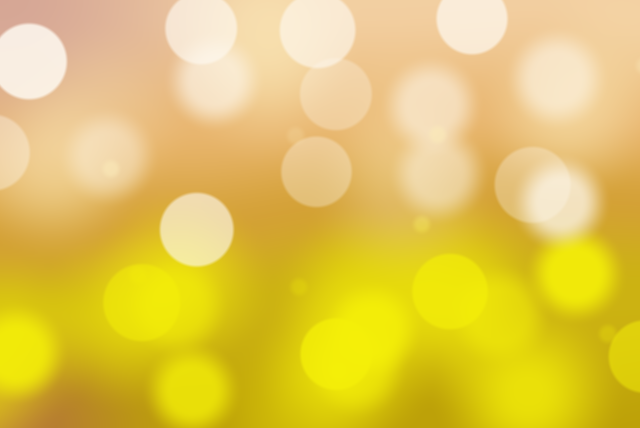
Give the GLSL for this background, as a WebGL 1 fragment shader.

```glsl
precision highp float;
// Warm bokeh: cream light discs over peach, melting into glowing yellow below.

uniform vec2 u_resolution;

#define DISC_RADIUS 0.086
#define HAZE_RADIUS 0.125
#define DOT_RADIUS 0.019
#define CRISP_EDGE 0.005
#define SOFT_EDGE 0.036
#define HAZE_EDGE 0.105
#define SCATTER 0.2
#define MAX_DISCS 12
#define CREAM vec3(0.995, 0.975, 0.94)
#define PALE vec3(0.98, 0.91, 0.72)
#define YELLOW vec3(0.96, 0.94, 0.03)

vec2 hash2(vec2 p) {
  vec3 q = fract(p.xyx * vec3(0.1031, 0.1030, 0.0973));
  q += dot(q, q.yzx + 33.33);
  return fract((q.xx + q.yz) * q.zy);
}

float valueNoise(vec2 p) {
  vec2 cell = floor(p);
  vec2 f = fract(p);
  f = f * f * (3.0 - 2.0 * f);
  float bottom = mix(hash2(cell).x, hash2(cell + vec2(1.0, 0.0)).x, f.x);
  float top = mix(hash2(cell + vec2(0.0, 1.0)).x, hash2(cell + 1.0).x, f.x);
  return mix(bottom, top, f.y);
}

// Blurred backdrop: olive gold, amber, then peach, with tinted corners.
vec3 backdrop(vec2 p, float aspect) {
  float x = p.x / aspect;
  float y = p.y + 0.12 * (valueNoise(p * 2.3 + 4.0) - 0.5);
  vec3 col = mix(vec3(0.74, 0.63, 0.03), vec3(0.80, 0.70, 0.07),
                 smoothstep(0.0, 0.28, y));
  col = mix(col, vec3(0.83, 0.63, 0.21), smoothstep(0.28, 0.50, y));
  col = mix(col, vec3(0.91, 0.71, 0.43), smoothstep(0.46, 0.70, y));
  col = mix(col, vec3(0.95, 0.81, 0.63), smoothstep(0.64, 0.98, y));
  float pinkCorner = 1.0 - smoothstep(0.0, 0.45, length(vec2(x, 1.0 - p.y)));
  float brownCorner = 1.0 - smoothstep(0.0, 0.32, length(vec2(x, p.y)));
  col = mix(col, vec3(0.80, 0.60, 0.57), 0.75 * pinkCorner);
  return mix(col, vec3(0.70, 0.42, 0.27), 0.8 * brownCorner);
}

// Evenly spread, jittered discs inside the height range "band".
vec3 discLayer(vec3 col, vec2 p, float aspect, float seed, int count,
               vec2 band, float radius, float edge, vec2 opacity, vec3 tint) {
  vec2 start = hash2(vec2(seed, seed + 5.0));
  edge = max(edge, 1.0 / u_resolution.y);
  for (int i = 0; i < MAX_DISCS; i++) {
    if (i >= count) break;
    float n = float(i);
    vec2 jitter = hash2(vec2(n + 1.0, seed * 3.7)) - 0.5;
    vec2 look = hash2(vec2(n * 2.3 + 9.0, seed + 17.0));
    vec2 spot = fract(start + n * vec2(0.7549, 0.5698));
    vec2 center = vec2(spot.x * aspect, mix(band.x, band.y, spot.y));
    center += jitter * SCATTER * vec2(1.0, 0.5);
    float d = length(p - center) - radius * mix(0.95, 1.05, look.y);
    float cover = 1.0 - smoothstep(-edge, edge, d);
    col = mix(col, tint, cover * mix(opacity.x, opacity.y, look.x));
  }
  return col;
}

void main() {
  vec2 p = gl_FragCoord.xy / u_resolution.y;
  float aspect = u_resolution.x / u_resolution.y;
  vec3 col = backdrop(p, aspect);

  // Wide haze
  col = discLayer(col, p, aspect, 3.0, 10, vec2(0.02, 0.42),
                  HAZE_RADIUS, HAZE_EDGE, vec2(0.35, 0.8), YELLOW);
  col = discLayer(col, p, aspect, 8.0, 8, vec2(0.52, 0.98),
                  HAZE_RADIUS, HAZE_EDGE, vec2(0.2, 0.55), PALE);

  // Defocused glows
  col = discLayer(col, p, aspect, 12.0, 7, vec2(0.04, 0.38),
                  DISC_RADIUS, SOFT_EDGE, vec2(0.4, 0.9), YELLOW);
  col = discLayer(col, p, aspect, 21.0, 6, vec2(0.46, 0.86),
                  DISC_RADIUS, SOFT_EDGE, vec2(0.35, 0.95), CREAM);

  // Crisp discs
  col = discLayer(col, p, aspect, 27.0, 4, vec2(0.10, 0.38),
                  DISC_RADIUS, CRISP_EDGE, vec2(0.35, 0.8), YELLOW);
  col = discLayer(col, p, aspect, 34.0, 9, vec2(0.42, 1.0),
                  DISC_RADIUS, CRISP_EDGE, vec2(0.25, 1.0), CREAM);

  // Small sparks
  vec3 sparkTint = mix(YELLOW, PALE, smoothstep(0.35, 0.6, p.y));
  col = discLayer(col, p, aspect, 41.0, 9, vec2(0.1, 0.92),
                  DOT_RADIUS, 0.009, vec2(0.2, 0.75), sparkTint);

  gl_FragColor = vec4(col, 1.0);
}
```
